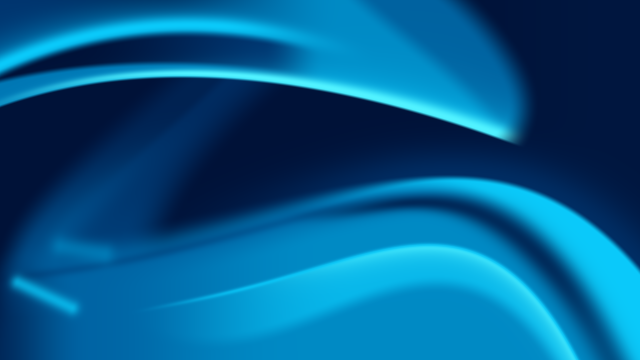
Give the GLSL for this background, as a Shadertoy shader.

```glsl
// Glossy blue ribbons on navy: a pointed fin above, a faint veil, a wave below.
// Each edge is a smooth quartic through five evenly spaced heights; its signed
// distance drives soft fills, dark folds and glowing rims, layered back to front.

const vec3 NAVY  = vec3(0.00, 0.07, 0.22);
const vec3 DEEP  = vec3(0.00, 0.21, 0.44);
const vec3 BLUE  = vec3(0.00, 0.39, 0.64);
const vec3 AZURE = vec3(0.00, 0.54, 0.77);
const vec3 CYAN  = vec3(0.04, 0.79, 0.98);
const vec3 ICE   = vec3(0.32, 0.95, 1.00);

// Quartic through heights a and b.xyzw at t = 0..4 (forward differences)
float quartic(float t, float a, vec4 b) {
    vec4 d1 = b - vec4(a, b.xyz);
    vec3 d2 = d1.yzw - d1.xyz;
    vec2 d3 = d2.yz - d2.xy;
    float d4 = d3.y - d3.x;
    return a + t * (d1.x + (t - 1.0) / 2.0 * (d2.x
             + (t - 2.0) / 3.0 * (d3.x + (t - 3.0) / 4.0 * d4)));
}

// Approximate signed distance to the curve, positive above it
float curveDist(vec2 p, float start, float spacing, float a, vec4 b) {
    float t = (p.x - start) / spacing;
    float h = quartic(t, a, b);
    float slope = (quartic(t + 0.01, a, b) - h) / (0.01 * spacing);
    return (p.y - h) / sqrt(1.0 + slope * slope);
}

float segmentDist(vec2 p, vec2 a, vec2 b) {
    vec2 ab = b - a;
    return length(p - a - ab * clamp(dot(p - a, ab) / dot(ab, ab), 0.0, 1.0));
}

float above(float d, float soft) { return smoothstep(-soft, soft, d); }
float below(float d, float soft) { return 1.0 - above(d, soft); }
float glow(float d, float width) { return exp(-d * d / (width * width)); }

// Translucent veil sweeping down to the left; its curves run along y
vec3 drawVeil(vec3 col, vec2 p) {
    float left   = curveDist(p.yx, 0.2, 0.2, 0.03, vec4(0.09, 0.28, 0.51, 0.75));
    float middle = curveDist(p.yx, 0.2, 0.2, 0.20, vec4(0.21, 0.42, 0.64, 0.86));
    float right  = curveDist(p.yx, 0.2, 0.2, 0.42, vec4(0.43, 0.56, 0.76, 1.00));
    float low = 1.0 - smoothstep(0.25, 0.72, p.y);
    float sheet = above(left, 0.045) * below(right, 0.07);
    col = mix(col, mix(DEEP, BLUE, 0.6 * low), sheet * mix(0.45, 0.85, low));
    col = mix(col, DEEP, 0.45 * above(middle, 0.015) * below(right, 0.06));
    return mix(col, BLUE, 0.5 * low * glow(left - 0.10, 0.05));
}

// Upper fin with a dark slot and a bright lower rim
vec3 drawFin(vec3 col, vec2 p) {
    float rim   = curveDist(p, 0.0, 0.4444, 0.704, vec4(0.785, 0.750, 0.634, 0.45));
    float ridge = curveDist(p, 0.0, 0.4444, 0.810, vec4(0.920, 0.875, 0.700, 0.40));
    float lip   = curveDist(p, 0.0, 0.4444, 0.775, vec4(0.824, 0.787, 0.680, 0.50));
    float outer = curveDist(p.yx, 0.6, 0.1, 1.40, vec4(1.455, 1.43, 1.365, 1.27));
    float inner = curveDist(p.yx, 0.6, 0.1, 1.41, vec4(1.34, 1.24, 1.12, 1.00));

    vec3 body = mix(mix(DEEP, NAVY, 0.5 * glow(p.x - 0.45, 0.25)), AZURE,
                    smoothstep(0.45, 0.95, p.x));
    body = mix(body, mix(DEEP, BLUE, 0.75), 0.8 * above(inner, 0.03));
    // Ridge: crisp underneath, soft on top
    float ridgeFade = 1.0 - smoothstep(0.60, 1.05, p.x);
    body = mix(body, AZURE, 0.75 * ridgeFade * glow(ridge, 0.075));
    body = mix(body, CYAN, ridgeFade * glow(ridge - 0.008, 0.024));
    // Slot between ridge and lip
    float slot = below(ridge + 0.016, 0.014) * (1.0 - smoothstep(0.73, 0.90, p.x));
    body = mix(body, mix(NAVY, DEEP, smoothstep(0.2, 0.8, p.x)), slot);
    // Lower strip, brightening into the rim
    float strip = below(lip, 0.010) * (1.0 - smoothstep(0.5, 0.95, p.x));
    body = mix(body, mix(BLUE, AZURE, 0.5), strip);
    float rimGain = smoothstep(-0.2, 0.6, p.x);
    float rimWidth = mix(0.015, 0.055, smoothstep(0.4, 1.3, p.x));
    body = mix(body, CYAN, rimGain * exp(-max(rim, 0.0) / rimWidth));
    body = mix(body, ICE, rimGain * glow(rim - 0.01, 0.35 * rimWidth + 0.005));
    return mix(col, body, above(rim, 0.005) * below(outer, 0.045));
}

// Lower wave: halo, body, bright ribbon, dark fold and inner crest
vec3 drawWave(vec3 col, vec2 p) {
    float top   = curveDist(p, 0.0, 0.4444, 0.26, vec4(0.333, 0.449, 0.502, 0.248));
    float fold  = curveDist(p, 0.8889, 0.2222, 0.403, vec4(0.435, 0.407, 0.225, -0.18));
    float crest = curveDist(p, 0.4444, 0.2963, 0.148, vec4(0.215, 0.299, 0.292, -0.053));
    float under = curveDist(p, 0.7407, 0.2222, 0.074, vec4(0.153, 0.211, 0.148, -0.157));
    float rightward = smoothstep(0.7, 1.4, p.x);

    col = mix(col, DEEP, 0.75 * smoothstep(0.3, 1.2, p.x) * glow(max(top, 0.0), 0.085));
    vec3 body = mix(BLUE, AZURE, smoothstep(0.2, 0.9, p.x) * below(top + 0.06, 0.06));
    body = mix(body, DEEP, 0.4 * (1.0 - rightward) * glow(top + 0.035, 0.014));
    // Ribbon along the top edge
    body = mix(body, AZURE, 0.7 * smoothstep(0.1, 0.8, p.x) * glow(top, 0.025));
    body = mix(body, CYAN, rightward * above(fold - 0.035, 0.035));
    // Fold beneath the ribbon
    float foldWidth = mix(0.020, 0.045, smoothstep(1.1, 1.5, p.x));
    float foldGain = smoothstep(0.75, 1.15, p.x) * mix(0.55, 0.9, smoothstep(0.0, 0.3, p.y));
    body = mix(body, mix(NAVY, DEEP, 0.4), foldGain * glow(fold, foldWidth));
    // Crest and the band below it
    float band = below(crest, 0.004) * smoothstep(0.35, 1.0, p.x);
    vec3 inside = mix(AZURE, CYAN, 0.7 * above(under, 0.025));
    inside = mix(inside, ICE, smoothstep(0.6, 1.2, p.x) * exp(min(crest, 0.0) / 0.025));
    body = mix(body, inside, band);
    body = mix(body, CYAN, 0.8 * smoothstep(0.35, 0.7, p.x) * glow(crest, 0.006));
    // Dim lower left corner and soft left border
    float corner = smoothstep(-0.05, 0.25, p.x + 0.35 * max(p.y - 0.12, 0.0));
    body = mix(mix(NAVY, DEEP, 0.5), body, corner);
    float edge = mix(0.055, 0.010, smoothstep(0.4, 1.3, p.x));
    return mix(col, body, below(top, edge) * smoothstep(-0.08, 0.08, p.x + 0.3 * (0.25 - p.y)));
}

// Bright creases where the veil meets the wave
vec3 drawCreases(vec3 col, vec2 p) {
    float lower = segmentDist(p, vec2(0.05, 0.215), vec2(0.20, 0.145));
    float upper = segmentDist(p, vec2(0.17, 0.315), vec2(0.29, 0.295));
    col = mix(col, CYAN, 0.75 * glow(lower, 0.020));
    return mix(col, AZURE, 0.65 * glow(upper, 0.028));
}

void mainImage(out vec4 fragColor, in vec2 fragCoord) {
    vec2 p = fragCoord / iResolution.xy * vec2(16.0 / 9.0, 1.0);
    vec3 col = mix(NAVY, DEEP, 0.12 * smoothstep(1.2, 1.7, p.x));
    col = drawVeil(col, p);
    col = drawWave(col, p);
    col = drawCreases(col, p);
    col = drawFin(col, p);
    fragColor = vec4(col, 1.0);
}
```
